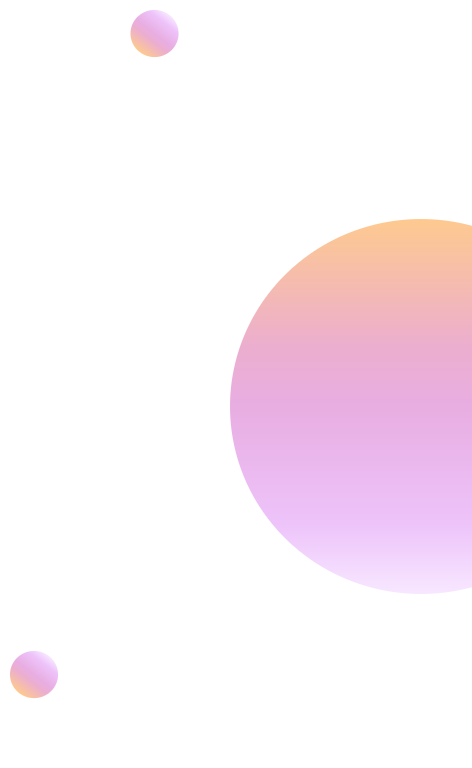
Write a Shadertoy shader that draws this background.

```glsl
#define BACKDROP vec3(1.0)
#define BIG_CENTER vec2(0.5482, 0.4707)
#define BIG_RADII vec2(0.2487, 0.2441)
#define SMALL_RADII vec2(0.0313, 0.0307)
#define TOP_CENTER vec2(0.2012, 0.9564)
#define LOW_CENTER vec2(0.0443, 0.1217)
#define BIG_AXIS vec2(0.0, -1.0)
#define SMALL_AXIS vec2(0.62, 0.785)

const vec3 APRICOT = vec3(0.995, 0.790, 0.560);
const vec3 ROSE = vec3(0.925, 0.682, 0.810);
const vec3 ORCHID = vec3(0.910, 0.680, 0.885);
const vec3 LILAC = vec3(0.930, 0.765, 0.980);
const vec3 MIST = vec3(0.970, 0.905, 1.000);

// Blend of one stop into the next between two positions
vec3 stopTo(vec3 color, vec3 next, float start, float end, float t) {
    return mix(color, next, clamp((t - start) / (end - start), 0.0, 1.0));
}

// Warm to pale ramp, t from 0 to 1
vec3 sunsetRamp(float t) {
    vec3 color = stopTo(APRICOT, ROSE, 0.0, 0.34, t);
    color = stopTo(color, ORCHID, 0.34, 0.5, t);
    color = stopTo(color, LILAC, 0.5, 0.81, t);
    return stopTo(color, MIST, 0.81, 1.0, t);
}

// Soft-edged ellipse with the ramp running along the given axis
vec3 paintOrb(vec3 base, vec2 p, vec2 center, vec2 radii, vec2 axis) {
    vec2 local = (p - center) / radii;
    float dist = (length(local) - 1.0) * radii.y;
    float coverage = clamp(0.5 - dist * iResolution.y, 0.0, 1.0);
    float t = 0.5 + 0.5 * dot(local, axis);
    return mix(base, sunsetRamp(t), coverage);
}

void mainImage(out vec4 fragColor, in vec2 fragCoord) {
    // Canvas height is one unit
    vec2 p = fragCoord / iResolution.y;

    vec3 color = paintOrb(BACKDROP, p, BIG_CENTER, BIG_RADII, BIG_AXIS);
    color = paintOrb(color, p, TOP_CENTER, SMALL_RADII, SMALL_AXIS);
    color = paintOrb(color, p, LOW_CENTER, SMALL_RADII, SMALL_AXIS);

    fragColor = vec4(color, 1.0);
}
```
